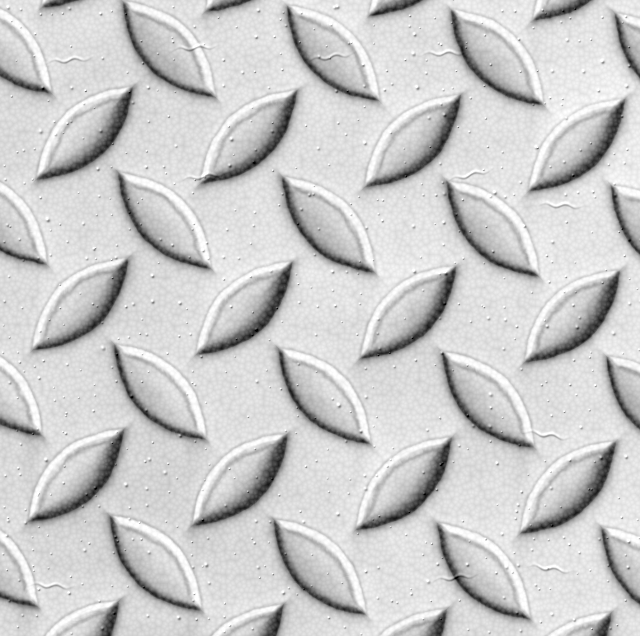
A WebGL 2 fragment shader for this texture:

```glsl
#version 300 es
precision highp float;
// Worn steel tread plate: two sets of pointed lenses, leaning opposite ways,
// sit on one slightly turned lattice. Each lens is a parabolic outline with a
// lit upper rim and a shaded lower rim; cellular grain and specks add wear.
uniform vec2 u_resolution;
out vec4 outColor;

// Lengths are in canvas heights.
const vec2 STEP_ACROSS = vec2(0.2579, -0.0063);
const vec2 STEP_UP = vec2(0.0070, 0.2693);
const vec2 FIRST_TREAD = vec2(0.2658, 0.9224);
const vec2 FALLING_AXIS = vec2(0.694, -0.720);
const vec2 RISING_AXIS = vec2(0.720, 0.694);
const float HALF_LENGTH = 0.103;
const float HALF_WIDTH = 0.042;
const float RIM_WIDTH = 0.0105;
const float PLATE_TONE = 0.865;
const float LIT_TONE = 0.985;
const float SHADE_TONE = 0.13;
const float GRAIN_SCALE = 135.0;
const float GRAIN_AMOUNT = 0.085;

vec2 hash2(vec2 p) {
  return fract(sin(vec2(dot(p, vec2(127.1, 311.7)), dot(p, vec2(269.5, 183.3)))) * 43758.5);
}

// Distance to the nearest scattered point, about 0 to 1.
float cellular(vec2 p) {
  vec2 cell = floor(p), f = p - cell;
  float nearest = 2.0;
  for (int y = -1; y <= 1; y++)
    for (int x = -1; x <= 1; x++) {
      vec2 o = vec2(x, y);
      vec2 d = o + hash2(cell + o) - f;
      nearest = min(nearest, dot(d, d));
    }
  return sqrt(nearest);
}

// Soft blotches from warped, layered sines, about -1 to 1.
float clouds(vec2 p) {
  float sum = 0.0, weight = 0.5;
  for (int i = 0; i < 5; i++) {
    p = mat2(0.8, 0.6, -0.6, 0.8) * p * 1.7 + 1.3;
    p += 0.6 * sin(p.yx * 1.2);
    sum += weight * sin(p.x) * sin(p.y);
    weight *= 0.62;
  }
  return sum;
}

float bump(float x, float width) {
  return exp(-x * x / (width * width));
}

// Raised grit: a pale core with a dark edge below it.
float specks(vec2 p, float scale, float share) {
  vec2 cell = floor(p * scale);
  vec2 rnd = hash2(cell + scale);
  vec2 o = fract(p * scale) - 0.2 - 0.6 * rnd;
  float present = step(hash2(cell + 7.0).x, share);
  float radius = scale * mix(0.0012, 0.0031, rnd.y * rnd.x);
  float core = bump(length(o), radius);
  float shadow = bump(length(o + radius * vec2(-0.6, 1.0)), radius);
  return present * (0.22 * core - 0.48 * shadow * (1.0 - core));
}

// Rare short scuffs, nearly level, with a dark lower lip.
float scuffs(vec2 p) {
  vec2 cell = floor(p * 5.0);
  vec2 rnd = hash2(cell + 31.0);
  vec2 o = fract(p * 5.0) - 0.3 - 0.4 * rnd;
  float line = o.y - (rnd.x - 0.4) * 0.4 * o.x - 0.012 * sin(o.x * 40.0);
  float reach = bump(o.x, 0.12) * step(0.66, hash2(cell + 3.0).y);
  return reach * (0.15 * bump(line, 0.012) - 0.28 * bump(line + 0.018, 0.009));
}

float lensDistance(vec2 q) {
  float t = q.x / HALF_LENGTH;
  float slope = 2.0 * HALF_WIDTH * t / HALF_LENGTH;
  return (abs(q.y) - HALF_WIDTH * (1.0 - t * t)) / sqrt(1.0 + slope * slope);
}

// Lays one tread over the tone; q runs along and across it, lit side up.
float addTread(float tone, vec2 q, float rising, vec2 rnd, float rough, float grain, float soft) {
  float d = lensDistance(q) + 0.0014 * rough;
  float depth = max(-d, 0.0), away = max(d, 0.0);
  float t = q.x / HALF_LENGTH;
  float lit = smoothstep(-0.005, 0.006, q.y);

  // Contact shadow and pale halo on the plate.
  tone -= (1.0 - lit) * 0.50 * exp(-away / 0.0055);
  tone += lit * (0.07 * exp(-away / 0.012) - 0.13 * bump(away - 0.002, 0.003));

  // Domed face, crease, lit rim and shaded rim.
  float face = mix(0.67, 0.87, smoothstep(-HALF_WIDTH, 0.6 * HALF_WIDTH, q.y));
  face += 0.04 * (rnd.x - 0.5) - 0.05 * t * (rising - 0.4) + 0.03 * rough;
  face -= lit * 0.17 * bump(depth - 0.0155 - 0.002 * rough, 0.004);
  float rim = RIM_WIDTH * (1.0 - 0.25 * rising);
  float glow = lit * (1.0 - smoothstep(rim * 0.65, rim * 1.25, depth + 0.001 * rough));
  float shadeWidth = mix(0.0085, 0.0165 + 0.006 * t, rising) * (0.85 + 0.3 * rnd.y);
  float shade = (1.0 - lit) * bump(depth, shadeWidth) * (0.82 + 0.25 * grain);
  face = mix(face, LIT_TONE, glow * (0.88 + 0.12 * rnd.x));
  face = mix(face, SHADE_TONE, clamp(shade, 0.0, 1.0));
  return mix(tone, face, 1.0 - smoothstep(-soft, soft, d));
}

void main() {
  vec2 p = gl_FragCoord.xy / u_resolution.y;
  float soft = 0.0012 + 0.7 / u_resolution.y;
  float grain = cellular(p * GRAIN_SCALE);
  float rough = clouds(p * 42.0);
  mat2 lattice = mat2(STEP_ACROSS, STEP_UP);
  vec2 grid = inverse(lattice) * (p - FIRST_TREAD);

  // Plate: broad light, blotches and faint upright seams.
  float tone = PLATE_TONE + 0.045 * (p.x - 0.5) + 0.03 * (p.y - 0.5);
  tone += 0.035 * clouds(p * 5.0) + 0.016 * rough;
  tone -= 0.035 * bump(fract(grid.x) - 0.22, 0.05) * (0.6 + clouds(p * 9.0));

  for (int i = 0; i < 2; i++) {
    float rising = float(i);
    vec2 g = grid - 0.5 * rising;
    vec2 id = round(g);
    vec2 local = lattice * (g - id);
    vec2 axis = i == 0 ? FALLING_AXIS : RISING_AXIS;
    vec2 q = vec2(dot(local, axis), dot(local, vec2(-axis.y, axis.x)));
    tone = addTread(tone, q, rising, hash2(id + 17.0 * rising), rough, grain, soft);
  }

  // Wear over everything.
  tone += GRAIN_AMOUNT * (0.5 - grain);
  tone += specks(p, 24.0, 0.45) + 0.7 * specks(p + 0.37, 41.0, 0.3) + scuffs(p);
  outColor = vec4(vec3(clamp(tone, 0.0, 1.0)), 1.0);
}
```
